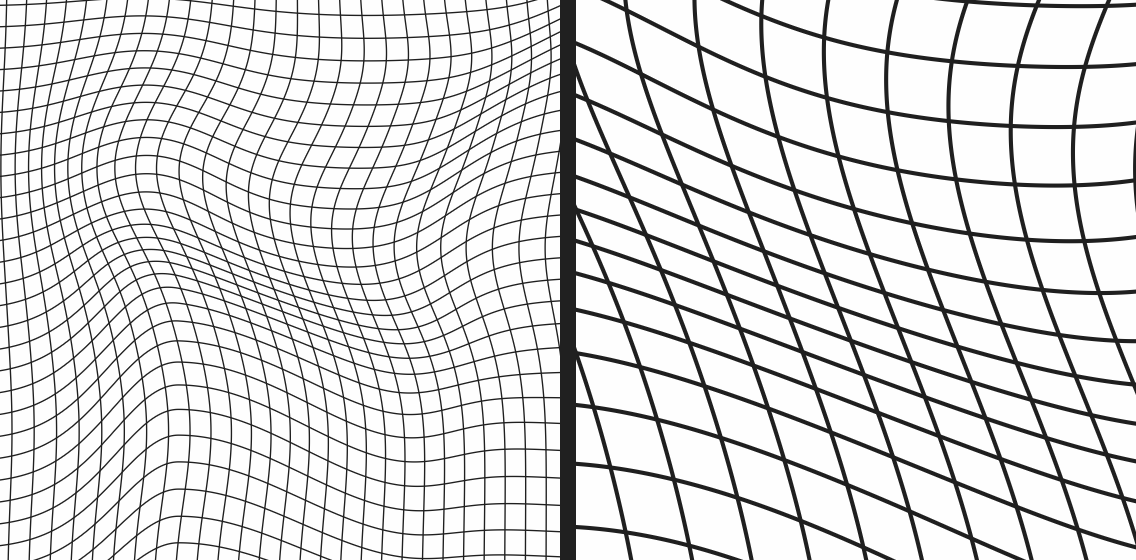
Left: the whole. Right: its middle third, enlarged.
Give the GLSL for this pattern, as a Shadertoy shader.

```glsl
// Thin dark grid lines on white, warped by smooth swells like a rippling net.

float bump(vec2 p, vec2 center, vec2 spread) {
    vec2 q = (p - center) / spread;
    return exp(-0.5 * dot(q, q));
}

float bell(float x, float spread) {
    return exp(-0.5 * x * x / (spread * spread));
}

float softStep(float x, float width) {
    return 1.0 / (1.0 + exp(-x / width));
}

// Sideways shift that bends the upright lines
float shiftAcross(vec2 p) {
    float ridgeY = 0.30 + 0.143 * smoothstep(0.26, 0.73, p.x);
    float height = 0.104 * smoothstep(-0.052, 0.208, p.x)
                 * (1.0 - 0.16 * smoothstep(0.26, 0.456, p.x))
                 * (1.0 - 0.75 * smoothstep(0.677, 1.12, p.x));
    return height * bell(p.y - ridgeY, 0.13)
         - 0.031 * bump(p, vec2(0.378, 0.768), vec2(0.221, 0.13))
         - 0.018 * bump(p, vec2(0.807, 0.111), vec2(0.169, 0.065));
}

// Vertical shift that bends the level lines
float shiftDown(vec2 p) {
    // Left swell: narrow above the slanted fold, broad below it
    float upper = 0.094 * bell(p.x - 0.267, 0.111) * smoothstep(-0.143, 0.378, p.y);
    float lower = 0.219 * bell(p.x - 0.319, p.x < 0.319 ? 0.124 : 0.265)
                * (1.0 - 0.3 * smoothstep(0.625, 1.107, p.y));
    float swell = mix(upper, lower, softStep(p.y - 0.342 - 0.38 * p.x, 0.0326));

    // Right swell behind the opposite fold
    float right = 0.137 * softStep(p.x + 0.9 * p.y - 1.042, 0.043)
                * softStep(p.x - 0.794, 0.052)
                * (1.0 - 0.6 * smoothstep(0.52, 1.068, p.y));

    float valley = 0.022 * bump(p, vec2(0.651, 0.182), vec2(0.208, 0.221));
    return swell + right - valley;
}

// Coverage of the lines at whole values of a coordinate
float lineCoverage(float coord, float halfWidth) {
    float slope = length(vec2(dFdx(coord), dFdy(coord)));
    float dist = abs(fract(coord + 0.5) - 0.5) / max(slope, 1e-5);
    return clamp(halfWidth - dist + 0.5, 0.0, 1.0);
}

void mainImage(out vec4 fragColor, in vec2 fragCoord) {
    // Canvas units, measured down from the top
    vec2 p = fragCoord / iResolution.xy;
    p.y = 1.0 - p.y;

    // Warped grid, 27 columns by 26 rows
    vec2 grid = (p + vec2(shiftAcross(p), shiftDown(p)) - vec2(0.013, 0.0104))
              / vec2(0.037, 0.0388);

    float halfWidth = 0.00122 * iResolution.y;
    float upright = lineCoverage(grid.x, halfWidth);
    float level = lineCoverage(grid.y, halfWidth);
    float ink = 1.0 - (1.0 - upright) * (1.0 - level);

    fragColor = vec4(vec3(mix(0.995, 0.12, ink)), 1.0);
}
```
